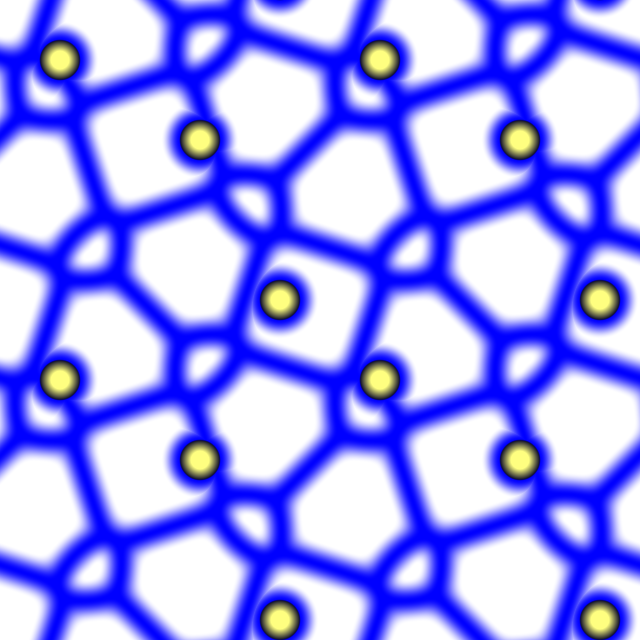
Write a WebGL 2 fragment shader that draws this pattern.

```glsl
#version 300 es
precision highp float;
// A net of soft blue walls around white cells, with glowing yellow beads.
// Two by two tiles; each is a weighted Voronoi diagram with fourfold symmetry:
// six large cells, four small ones in the gaps, and three beads with halos.

uniform vec2 u_resolution;
out vec4 fragColor;

// Layout, in units of one tile
const float REPEATS = 2.0;
const vec2 PIVOT = vec2(0.4635, 0.539);       // fourfold rotation centre
const vec2 LARGE_OFFSET = vec2(0.375, 0.125); // turned four times about PIVOT
const vec2 SMALL_OFFSET = vec2(0.172, 0.328);
const float SMALL_SHRINK = 0.129;             // handicap that keeps small cells small
const int SITES = 10;

// Walls
const float WALL_FADE = 0.068;
const float CORNER_ROUNDING = 0.014;
const float MIN_SLOPE = 0.35;

// Beads
const int BEADS = 3;
const vec2 BEAD_CENTRES[BEADS] = vec2[](
    vec2(0.1875, 0.8125), vec2(0.625, 0.5625), vec2(0.875, 0.0625));
const float BEAD_RADIUS = 0.0625;
const float BEAD_CORE = 0.028;
const float HALO_RADIUS = 0.122;

// Colours
const vec3 WALL_BLUE = vec3(0.0, 0.0, 1.0);
const vec3 CELL_WHITE = vec3(1.0);
const vec3 BEAD_YELLOW = vec3(1.0, 1.0, 0.5);
const vec3 BEAD_RIM = vec3(0.03, 0.03, 0.15);

// Shortest offset between two points of the repeating tile
vec2 wrapOffset(vec2 d) {
    return d - floor(d + 0.5);
}

vec2 quarterTurns(vec2 v, int turns) {
    for (int i = 0; i < turns; i++) v = vec2(-v.y, v.x);
    return v;
}

// Site position in xy, distance handicap in z
vec3 cellSite(int i) {
    if (i < 4) return vec3(PIVOT + quarterTurns(LARGE_OFFSET, i), 0.0);
    if (i < 8) return vec3(PIVOT + quarterTurns(SMALL_OFFSET, i - 4), SMALL_SHRINK);
    return vec3(PIVOT + 0.5 * float(i - 8), 0.0);
}

// Direction from a site in xy, weighted distance in z
vec3 siteField(vec2 p, int i) {
    vec3 site = cellSite(i);
    vec2 d = wrapOffset(p - site.xy);
    float len = max(length(d), 1e-4);
    return vec3(d / len, len + site.z);
}

// Distance to the closest wall, blended so that cell corners are round
float wallDistance(vec2 p) {
    int nearest = 0;
    vec3 own = siteField(p, 0);
    for (int i = 1; i < SITES; i++) {
        vec3 field = siteField(p, i);
        if (field.z < own.z) {
            own = field;
            nearest = i;
        }
    }
    float sum = 0.0;
    for (int i = 0; i < SITES; i++) {
        if (i == nearest) continue;
        vec3 other = siteField(p, i);
        float slope = max(length(other.xy - own.xy), MIN_SLOPE);
        sum += exp(-(other.z - own.z) / (slope * CORNER_ROUNDING));
    }
    return -CORNER_ROUNDING * log(max(sum, 1e-12));
}

float beadDistance(vec2 p) {
    float nearest = 1.0;
    for (int i = 0; i < BEADS; i++)
        nearest = min(nearest, length(wrapOffset(p - BEAD_CENTRES[i])));
    return nearest;
}

void main() {
    vec2 p = fract(gl_FragCoord.xy / u_resolution * REPEATS);
    float pixel = REPEATS / min(u_resolution.x, u_resolution.y);

    // Walls and bead halos share one blue to white ramp
    float bead = beadDistance(p);
    float wallLight = smoothstep(0.0, WALL_FADE, wallDistance(p));
    float haloLight = smoothstep(BEAD_RADIUS, HALO_RADIUS, bead);
    vec3 colour = mix(WALL_BLUE, CELL_WHITE, min(wallLight, haloLight));

    // Beads glow from a dark rim to a bright core
    float glow = clamp((BEAD_RADIUS - bead) / (BEAD_RADIUS - BEAD_CORE), 0.0, 1.0);
    float disc = 1.0 - smoothstep(BEAD_RADIUS - pixel, BEAD_RADIUS + pixel, bead);
    colour = mix(colour, mix(BEAD_RIM, BEAD_YELLOW, glow), disc);

    fragColor = vec4(colour, 1.0);
}
```
